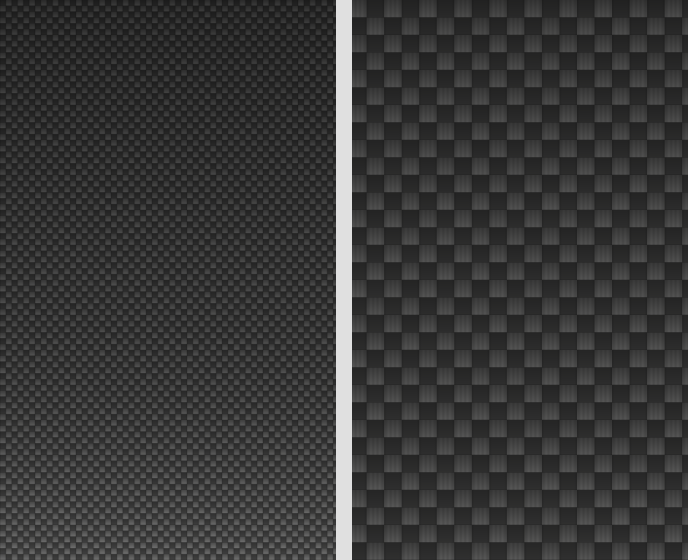
Left, the full canvas; right, a detail of the centre.
Reproduce this texture procedurally as a Shadertoy shader.

```glsl
const vec2 CELLS = vec2(57.5, 96.0);          // weave cells across and down
const vec3 TINT = vec3(1.0, 1.0, 0.995);
const float TOP_LEVEL = 0.155;                // base grey at the top edge
const float MID_LEVEL = 0.205;
const float BOTTOM_LEVEL = 0.29;
const vec2 RAISED_SHADE = vec2(1.05, 1.52);   // dim and bright end of a raised cell
const vec2 SUNKEN_SHADE = vec2(0.70, 0.86);   // dim and bright end of a sunken cell
const float SEAM_WIDTH = 0.10;                // in cells
const float SEAM_DARKNESS = 0.12;
const float FIBRES_PER_CELL = 4.0;
const float FIBRE_CONTRAST = 0.05;
const float CELL_VARIATION = 0.04;

float hash(vec2 p) {
    return fract(sin(dot(p, vec2(127.1, 311.7))) * 43758.5453);
}

// Square wave of period 2 that flips sign at integers, with soft flips
vec2 softSquare(vec2 x, vec2 blur) {
    vec2 triangle = abs(fract(x * 0.5 + 0.25) * 2.0 - 1.0) - 0.5;
    return clamp(triangle / blur, -0.5, 0.5) * 2.0;
}

// Base grey by height: dark at the top, lighter towards the bottom
float lightLevel(float height) {
    float lower = mix(BOTTOM_LEVEL, MID_LEVEL, smoothstep(-0.5, 0.5, height) * 2.0 - 1.0);
    float upper = mix(MID_LEVEL, TOP_LEVEL, height * 2.0 - 1.0);
    return height < 0.5 ? lower : upper;
}

void mainImage(out vec4 fragColor, in vec2 fragCoord) {
    vec2 uv = fragCoord / iResolution.xy;
    vec2 grid = uv * CELLS;
    vec2 pixel = CELLS / iResolution.xy;
    vec2 local = fract(grid);

    // Checkerboard of raised and sunken cells
    vec2 wave = softSquare(grid, pixel);
    float raised = 0.5 + 0.5 * wave.x * wave.y;

    // Each cell brightens towards its lower edge
    float ramp = min(1.0 - local.y, local.y / pixel.y);
    float shade = mix(mix(SUNKEN_SHADE.x, SUNKEN_SHADE.y, ramp),
                      mix(RAISED_SHADE.x, RAISED_SHADE.y, ramp), raised);

    // Dark seams between columns
    float edge = min(local.x, 1.0 - local.x);
    shade *= 1.0 - SEAM_DARKNESS * (1.0 - smoothstep(0.0, SEAM_WIDTH + pixel.x, edge));

    // Fine fibres, faded out where they are too small to resolve
    float visible = 1.0 - smoothstep(0.25, 0.5, pixel.x * FIBRES_PER_CELL);
    float fibre = cos(6.28318 * FIBRES_PER_CELL * local.x);
    shade *= 1.0 + FIBRE_CONTRAST * visible * fibre * raised;

    // Slight unevenness from cell to cell
    shade *= 1.0 + CELL_VARIATION * (hash(floor(grid)) - 0.5);

    fragColor = vec4(TINT * lightLevel(uv.y) * shade, 1.0);
}
```
